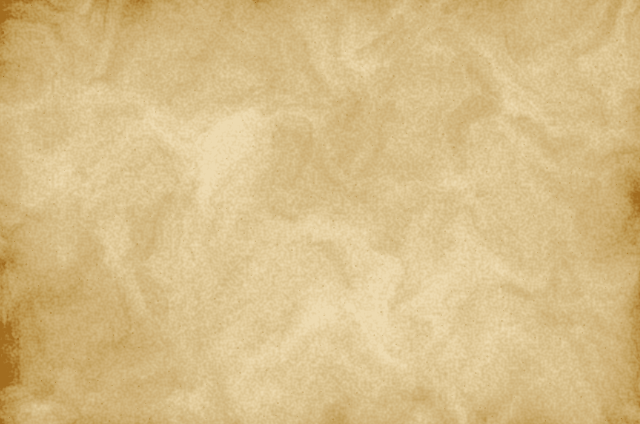
Write a WebGL 1 fragment shader that draws this texture.

```glsl
precision highp float;
// Aged parchment: warped cloudy stains, pale scuffs, faint creases, specks
// and fine grain add up to one darkness value, which browns toward the edges
// and is then coloured through a cream-to-umber ramp.

uniform vec2 u_resolution;

// Ramp colours, one unit of darkness apart
const vec3 HIGHLIGHT = vec3(0.93, 0.855, 0.69);
const vec3 CREAM     = vec3(0.89, 0.80, 0.61);
const vec3 SAND      = vec3(0.84, 0.74, 0.53);
const vec3 TAN       = vec3(0.81, 0.69, 0.46);
const vec3 OCHRE     = vec3(0.77, 0.64, 0.38);
const vec3 AMBER     = vec3(0.73, 0.57, 0.28);
const vec3 UMBER     = vec3(0.65, 0.45, 0.15);

// Lengths and frequencies are relative to the canvas height
const float BASE_TONE     = 0.88;
const float CLOUD_FREQ    = 2.3;
const float CLOUD_AMOUNT  = 1.7;
const float MOTTLE_FREQ   = 13.0;
const float MOTTLE_AMOUNT = 1.0;
const float SCUFF_FREQ    = 3.1;
const float SCUFF_AMOUNT  = 0.65;
const float CREASE_AMOUNT = 0.45;
const float GRAIN_FREQ    = 148.0;
const float GRAIN_AMOUNT  = 1.1;
const float SPECK_FREQ    = 36.0;
const float SPECK_CHANCE  = 0.22;
const float SPECK_AMOUNT  = 1.3;
const float GLOW_AMOUNT   = 0.5;
const float BURN_WIDTH    = 0.045;
const float BURN_AMOUNT   = 1.9;
const float SHADE_WIDTH   = 0.15;
const float SHADE_AMOUNT  = 0.8;

float hash(vec2 p) {
  vec3 q = fract(p.xyx * 0.1031);
  q += dot(q, q.yzx + 33.33);
  return fract((q.x + q.y) * q.z);
}

float cornerSlope(vec2 cell, vec2 offset) {
  float angle = 6.28318 * hash(cell);
  return dot(vec2(cos(angle), sin(angle)), offset);
}

float gradientNoise(vec2 p) {
  vec2 i = floor(p), f = fract(p);
  vec2 u = f * f * f * (f * (f * 6.0 - 15.0) + 10.0);
  vec2 e = vec2(1.0, 0.0);
  float low  = mix(cornerSlope(i, f), cornerSlope(i + e.xy, f - e.xy), u.x);
  float high = mix(cornerSlope(i + e.yx, f - e.yx), cornerSlope(i + e.xx, f - e.xx), u.x);
  return mix(low, high, u.y);
}

float fbm(vec2 p) {
  float sum = 0.0, amplitude = 1.0;
  for (int i = 0; i < 5; i++) {
    sum += amplitude * gradientNoise(p);
    p = mat2(1.6, 1.2, -1.2, 1.6) * p + 17.3;
    amplitude *= 0.5;
  }
  return sum;
}

// Sparse round flecks, at most one per cell
float specks(vec2 p) {
  vec2 cell = floor(p);
  vec2 centre = 0.2 + 0.6 * vec2(hash(cell + 71.0), hash(cell + 137.0));
  float radius = mix(0.06, 0.14, hash(cell + 211.0));
  float present = step(hash(cell + 293.0), SPECK_CHANCE);
  return present * (1.0 - smoothstep(0.3 * radius, radius, length(fract(p) - centre)));
}

// Sum of falloffs from the four sides; left and top are the heaviest
float edgeFalloff(vec2 p, vec2 size, float width) {
  vec2 nearSide = exp(-p / width), farSide = exp(-(size - p) / width);
  return nearSide.x + 0.75 * farSide.x + 0.5 * nearSide.y + 0.8 * farSide.y;
}

vec3 parchmentRamp(float t) {
  vec3 c = mix(HIGHLIGHT, CREAM, clamp(t + 1.0, 0.0, 1.0));
  c = mix(c, SAND, clamp(t, 0.0, 1.0));
  c = mix(c, TAN, clamp(t - 1.0, 0.0, 1.0));
  c = mix(c, OCHRE, clamp(t - 2.0, 0.0, 1.0));
  c = mix(c, AMBER, clamp(t - 3.0, 0.0, 1.0));
  return mix(c, UMBER, clamp(t - 4.0, 0.0, 1.2));
}

void main() {
  vec2 p = gl_FragCoord.xy / u_resolution.y;
  vec2 size = vec2(u_resolution.x / u_resolution.y, 1.0);
  vec2 warp = vec2(fbm(p * 3.0 + 5.0), fbm(p * 3.0 + 41.0));
  vec2 warped = p + 0.16 * warp;

  // Stains and scuffs
  float cloud = fbm(warped * CLOUD_FREQ + 9.0);
  float mottle = fbm(p * MOTTLE_FREQ + 2.0 * warp + 63.0);
  float scuff = smoothstep(0.08, 0.3, fbm(warped * SCUFF_FREQ + 29.0));
  float foldLine = abs(gradientNoise(warped * vec2(4.2, 2.8) + 87.0));
  float crease = (1.0 - smoothstep(0.0, 0.06, foldLine)) * smoothstep(0.0, 0.35, cloud + mottle);

  // Paper tooth
  float grain = gradientNoise(p * GRAIN_FREQ) + 0.6 * gradientNoise(p.yx * GRAIN_FREQ * 0.53 + 19.0);

  // Light middle, browned rim
  vec2 fromGlow = p - size * vec2(0.58, 0.45);
  float glow = exp(-2.5 * dot(fromGlow, fromGlow));
  float burn = edgeFalloff(p, size, BURN_WIDTH) * max(0.3, 0.9 + 1.3 * cloud + 0.7 * mottle);
  float shade = edgeFalloff(p, size, SHADE_WIDTH);

  float tone = BASE_TONE + CLOUD_AMOUNT * cloud + MOTTLE_AMOUNT * mottle;
  tone += CREASE_AMOUNT * crease - SCUFF_AMOUNT * scuff - GLOW_AMOUNT * glow;
  tone += BURN_AMOUNT * burn + SHADE_AMOUNT * shade;
  tone += GRAIN_AMOUNT * grain + SPECK_AMOUNT * specks(p * SPECK_FREQ);
  gl_FragColor = vec4(parchmentRamp(tone), 1.0);
}
```
